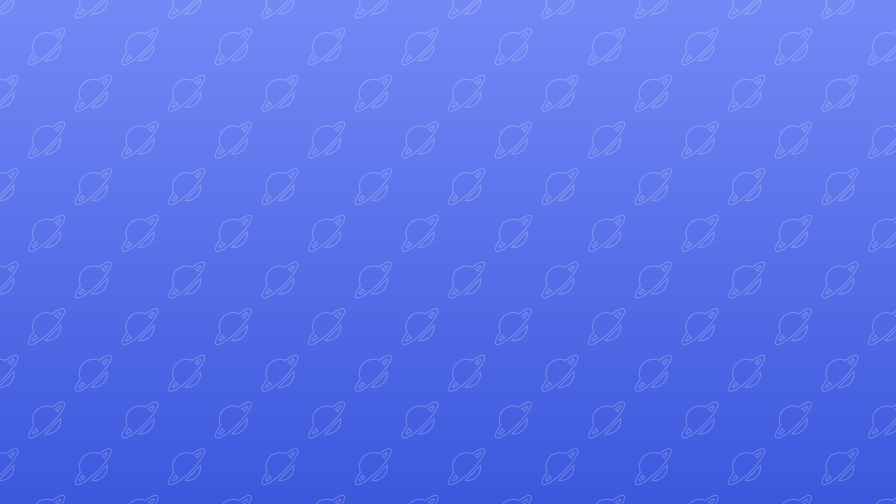
Give the GLSL for this pattern, as a WebGL 1 fragment shader.

```glsl
precision highp float;
// Staggered lattice of faint outlined ringed planets over a vertical blue gradient.
// Each planet is the outline of a disc merged with a tilted elliptical ring, plus
// a separate lower cap; lengths are fractions of one repeat.

uniform vec2 u_resolution;

const float REPEATS_DOWN = 5.4;                  // 9.6 across at 16:9
const vec3 TOP_COLOR = vec3(0.453, 0.539, 0.965);
const vec3 BOTTOM_COLOR = vec3(0.233, 0.345, 0.867);
const vec3 LINE_COLOR = vec3(1.0);
const float LINE_OPACITY = 0.25;
const float LINE_WIDTH = 0.0105;
const float GLOBE_RADIUS = 0.15;
const vec2 RING_OUTER = vec2(0.264, 0.065);      // semi-axes
const vec2 RING_INNER = vec2(0.208, 0.025);
const float CAP_DEPTH = 0.094;                   // lower cap, below centre
const float TILT = 0.785398;

// Offset from the nearest planet centre in the staggered lattice.
vec2 staggeredCell(vec2 p) {
  vec2 q = p - floor(p + 0.5);
  if (abs(q.x) + abs(q.y) > 0.5) {
    q -= 0.5 * vec2(q.x < 0.0 ? -1.0 : 1.0, q.y < 0.0 ? -1.0 : 1.0);
  }
  return q;
}

// First-order signed distance to an ellipse.
float ellipseDistance(vec2 p, vec2 axes) {
  float k = length(p / axes);
  float slope = length(p / (axes * axes));
  return k * (k - 1.0) / max(slope, 0.0001);
}

// Fraction of a pixel covered by a line centred on distance zero.
float stroke(float d, float pixel) {
  float h = 0.5 * LINE_WIDTH;
  return clamp((d + h) / pixel + 0.5, 0.0, 1.0)
       - clamp((d - h) / pixel + 0.5, 0.0, 1.0);
}

float planet(vec2 p, float pixel) {
  // Ring frame: x along the ring, y toward its far side.
  float c = cos(TILT);
  float s = sin(TILT);
  vec2 q = vec2(c * p.x + s * p.y, c * p.y - s * p.x);

  float globe = length(q) - GLOBE_RADIUS;
  float outer = ellipseDistance(q, RING_OUTER);
  float inner = ellipseDistance(q, RING_INNER);

  // Ring and the globe above its near edge share one outline.
  float ring = max(outer, -inner);
  float dome = max(globe, min(outer, -q.y));
  float cap = max(globe, q.y + CAP_DEPTH);

  return max(stroke(min(ring, dome), pixel), stroke(cap, pixel));
}

void main() {
  float height = gl_FragCoord.y / u_resolution.y;
  float pixel = REPEATS_DOWN / u_resolution.y;

  // Lattice is anchored at the top left corner.
  vec2 p = vec2(gl_FragCoord.x, gl_FragCoord.y - u_resolution.y) * pixel;

  vec3 color = mix(BOTTOM_COLOR, TOP_COLOR, height);
  color = mix(color, LINE_COLOR, LINE_OPACITY * planet(staggeredCell(p), pixel));
  gl_FragColor = vec4(color, 1.0);
}
```
